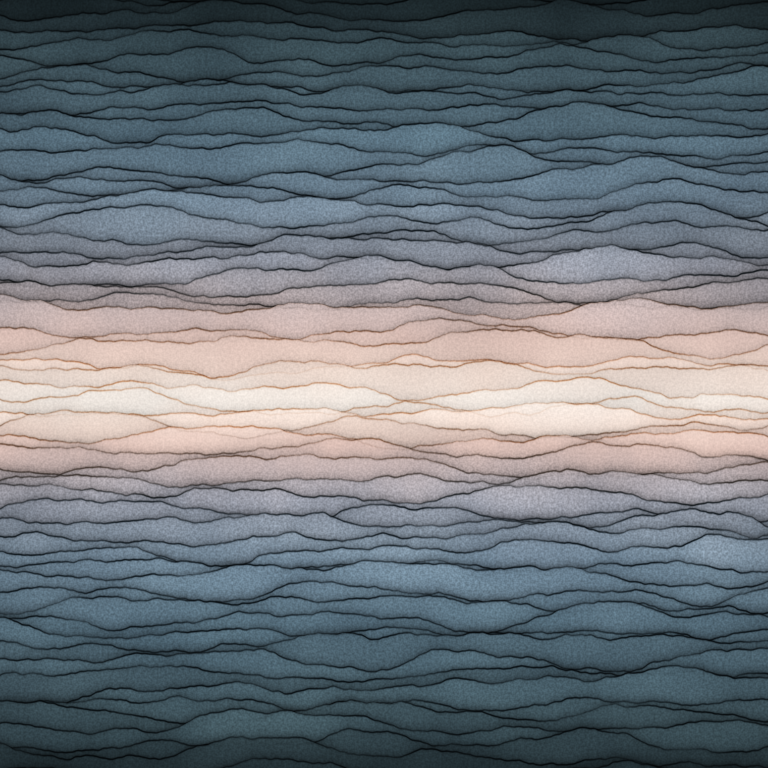
Give the GLSL for this background, as a WebGL 2 fragment shader.

```glsl
#version 300 es
precision highp float;
// Layered watercolour ridges: a pale glowing band between dark slate hills.

uniform vec2 u_resolution;
out vec4 fragColor;

const float ROWS = 56.0;      // ridges over the canvas height
const float HORIZON = 0.488;  // height of the bright band
const int REACH = 5;          // neighbouring ridges tested per point

float hash(vec2 p) {
    vec3 q = fract(vec3(p.xyx) * 0.1031);
    q += dot(q, q.yzx + 33.33);
    return fract((q.x + q.y) * q.z);
}

vec2 gradient(vec2 cell) {
    float angle = 6.2832 * hash(cell);
    return vec2(cos(angle), sin(angle));
}

float gradientNoise(vec2 p) {
    vec2 i = floor(p), f = fract(p);
    vec2 u = f * f * f * (f * (f * 6.0 - 15.0) + 10.0);
    vec2 e = vec2(1.0, 0.0);
    float low = mix(dot(gradient(i), f), dot(gradient(i + e), f - e), u.x);
    float high = mix(dot(gradient(i + e.yx), f - e.yx),
                     dot(gradient(i + e.xx), f - e.xx), u.x);
    return mix(low, high, u.y);
}

float fbm(vec2 p, int octaves) {
    float sum = 0.0, amplitude = 1.0;
    for (int i = 0; i < octaves; i++) {
        sum += amplitude * gradientNoise(p);
        p = p * 2.03 + vec2(17.1, 9.7);
        amplitude *= 0.48;
    }
    return sum;
}

vec3 blend(vec3 from, vec3 to, float start, float end, float t) {
    return mix(from, to, clamp((t - start) / (end - start), 0.0, 1.0));
}

// Colour by height: white glow, blush, mauve, slate, near black.
vec3 skyRamp(float y) {
    float d = y - HORIZON;
    float t = d > 0.0 ? d : -d * (1.45 - 0.85 * -d);
    vec3 c = vec3(1.0, 0.97, 0.94);
    c = blend(c, vec3(0.98, 0.89, 0.84), 0.004, 0.045, t);
    c = blend(c, vec3(0.90, 0.78, 0.74), 0.045, 0.085, t);
    c = blend(c, vec3(0.76, 0.70, 0.70), 0.085, 0.125, t);
    c = blend(c, vec3(0.62, 0.64, 0.69), 0.125, 0.18, t);
    c = blend(c, vec3(0.47, 0.56, 0.63), 0.18, 0.27, t);
    c = blend(c, vec3(0.36, 0.46, 0.52), 0.27, 0.35, t);
    c = blend(c, vec3(0.27, 0.355, 0.39), 0.35, 0.45, t);
    return blend(c, vec3(0.11, 0.155, 0.17), 0.45, 0.52, t);
}

// Height of one ridge line: a jittered row with rolling, ragged hills.
float ridgeHeight(float x, float row) {
    float jitter = hash(vec2(row, 3.7)) - 0.5;
    float seed = row * 7.37 + 0.31;
    float hills = fbm(vec2(x * 4.2 + hash(vec2(row, 8.1)) * 40.0, seed), 5);
    float ragged = gradientNoise(vec2(x * 120.0, seed));
    return (row + 0.5 * jitter) / ROWS + 0.036 * hills + 0.0012 * ragged;
}

// Paints one translucent sheet below its ridge, with an inked rim.
vec3 paintSheet(vec3 under, vec2 p, float row, float pixel) {
    float ridge = ridgeHeight(p.x, row);
    float depth = ridge - p.y;
    float cover = smoothstep(-0.6 * pixel, 0.6 * pixel, depth);
    float shade = 1.0 + 0.16 * (hash(vec2(row, 21.3)) - 0.5);
    vec3 sheet = skyRamp(mix(p.y, ridge, 0.7)) * shade;
    float light = smoothstep(0.62, 0.92, dot(sheet, vec3(0.3, 0.5, 0.2)));

    // Soft shadow cast on the sheet behind.
    float shadow = exp(min(depth, 0.0) / 0.006);
    under *= 1.0 - shadow * mix(0.32, 0.08, light);

    // Pigment gathers along the rim and fades downward.
    float flow = 0.72 + 0.9 * gradientNoise(vec2(p.x * 14.0, row * 3.37));
    float width = max(0.0013, 0.6 * pixel);
    float rim = exp(-depth * depth / (width * width)) * clamp(flow, 0.15, 1.0);
    float wash = exp(-max(depth, 0.0) / 0.004);
    vec3 ink = mix(vec3(0.24, 0.28, 0.30), vec3(0.84, 0.69, 0.57), light);
    sheet *= 1.0 - wash * mix(0.10, 0.03, light);
    vec3 color = mix(under, sheet, cover * mix(0.88, 0.74, light));
    return color * mix(vec3(1.0), ink, rim);
}

void main() {
    vec2 p = gl_FragCoord.xy / u_resolution;
    float pixel = 1.0 / u_resolution.y;
    vec3 color = skyRamp(p.y);

    // Sheets from back (upper) to front (lower).
    float nearest = floor(p.y * ROWS);
    for (int k = REACH; k >= -REACH; k--) {
        color = paintSheet(color, p, nearest + float(k), pixel);
    }

    // Watercolour blooms and paper grain.
    float bloom = fbm(p * vec2(6.0, 9.0) + 31.0, 4);
    float grain = gradientNoise(p * 233.0) + gradientNoise(p * 391.0 + 5.3);
    float dark = 1.0 - smoothstep(0.55, 0.95, color.r);
    color *= 1.0 + bloom * mix(0.04, 0.14, dark) * vec3(1.1, 1.0, 0.9);
    color *= 1.0 + grain * mix(0.04, 0.15, dark);

    // Darkened side borders.
    float side = abs(p.x - 0.5) * 2.0;
    color *= 1.0 - 0.1 * dark * pow(side, 4.0);
    fragColor = vec4(clamp(color, 0.0, 1.0), 1.0);
}
```
